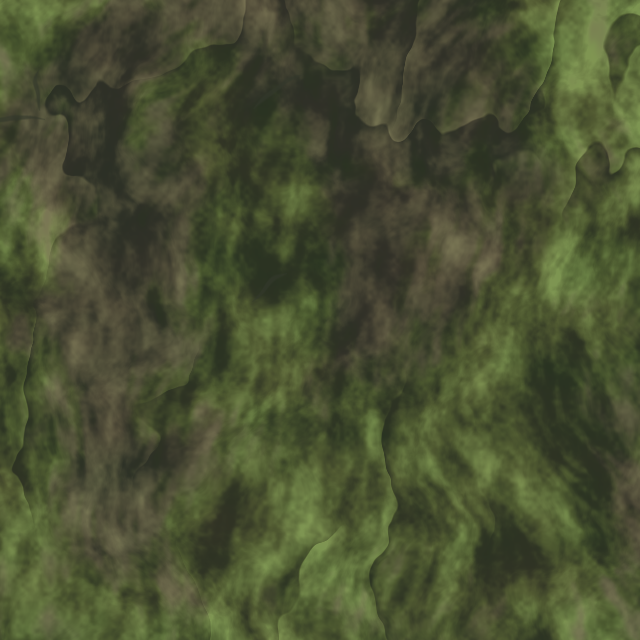
Reproduce this texture procedurally as a WebGL 1 fragment shader.

```glsl
precision highp float;
uniform vec2 u_resolution;

#define SEED 4.7
#define BRIGHTNESS 0.57
#define BROAD_GAIN 1.2
#define CLUMP_GAIN 1.25
#define TUFT_GAIN 0.75
#define FIBRE_GAIN 1.2
#define GRAIN_GAIN 0.2
#define FIBRE_SCALE 85.0
#define FIBRE_STEP 0.0045
#define SHADOW_DEPTH 0.5
#define BROWN_LEVEL 0.55
#define TWIGS 4

float hash(vec2 p) {
  vec3 h = fract(vec3(p.xyx) * 0.1031 + SEED * 0.0173);
  h += dot(h, h.yzx + 33.33);
  return fract((h.x + h.y) * h.z);
}

float noise(vec2 p) {
  vec2 i = floor(p), f = fract(p);
  f = f * f * (3.0 - 2.0 * f);
  return mix(mix(hash(i), hash(i + vec2(1, 0)), f.x),
             mix(hash(i + vec2(0, 1)), hash(i + vec2(1, 1)), f.x), f.y);
}

float fbm(vec2 p) {
  float sum = 0.0, amp = 0.5;
  for (int i = 0; i < 5; i++) {
    sum += amp * noise(p);
    p = mat2(1.6, 1.2, -1.2, 1.6) * p + 17.3;
    amp *= 0.5;
  }
  return sum / 0.97;
}

// Noise smeared along the local growth direction
float fibres(vec2 p, vec2 dir) {
  float sum = 0.0;
  for (int i = 0; i < 10; i++) {
    vec2 s = p + dir * (float(i) - 4.5) * FIBRE_STEP;
    sum += 0.6 * noise(s * FIBRE_SCALE) + 0.4 * noise(s * FIBRE_SCALE * 0.45 + 40.0);
  }
  return sum / 10.0;
}

// Overhanging fold: x is the soft shadow below a crisp edge, y its lit rim
vec2 fold(vec2 p, float offset) {
  vec2 s = p * vec2(3.6, 2.2) + offset;
  float f = 0.68 * noise(s) + 0.22 * noise(s * 2.7 + 9.0) + 0.1 * noise(s * 7.0) - 0.5;
  float side = smoothstep(-0.003, 0.005, f);
  float presence = smoothstep(0.33, 0.62, noise(p * 4.5 + offset * 2.0));
  return presence * vec2(side * exp(-max(f, 0.0) * 20.0),
                         (1.0 - side) * exp(min(f, 0.0) * 45.0));
}

// Tapered, slightly bent stroke
float twig(vec2 p, vec2 centre, float angle, float len) {
  vec2 d = p - centre;
  float c = cos(angle), s = sin(angle);
  d = vec2(c * d.x + s * d.y, c * d.y - s * d.x);
  float along = d.x / len;
  d.y += 0.004 * along * along + 0.008 * (noise(p * 40.0) - 0.5);
  float width = 0.004 * (1.0 - along * along);
  return smoothstep(0.002, -0.002, abs(d.y) - width) * step(abs(along), 1.0);
}

vec3 ramp(vec3 dark, vec3 middle, vec3 light, float t) {
  return t < 0.5 ? mix(dark, middle, t * 2.0) : mix(middle, light, t * 2.0 - 1.0);
}

void main() {
  vec2 p = gl_FragCoord.xy / min(u_resolution.x, u_resolution.y);
  vec2 warp = vec2(fbm(p * 4.0 + 3.0), fbm(p * 4.0 + 31.0)) - 0.5;
  vec2 q = p + 0.16 * warp;

  // Mostly upright growth with slow leaning
  float lean = 1.5708 + 3.6 * (noise(p * 4.0 + 12.0) - 0.5) * noise(p * 2.0 + 50.0);
  float fibre = fibres(p + 0.05 * warp, vec2(cos(lean), sin(lean)));

  // Light and dark masses
  float tone = BRIGHTNESS;
  tone += BROAD_GAIN * (fbm(q * vec2(4.2, 3.4) + 5.0) - 0.5);
  tone += CLUMP_GAIN * (fbm(q * vec2(15.0, 10.0) + 22.0) - 0.5);
  tone += TUFT_GAIN * (fbm(q * vec2(38.0, 27.0) + 64.0) - 0.5);
  tone += FIBRE_GAIN * (fibre - 0.5);
  tone += GRAIN_GAIN * (noise(p * 140.0) - 0.5);

  vec2 folds = fold(q, 2.3) + fold(q + 0.03 * warp, 14.6);
  tone += 0.14 * min(folds.y, 1.0) - SHADOW_DEPTH * min(folds.x, 1.0);

  // Soft floor keeps detail in the shadows
  tone = 0.5 * (tone + sqrt(tone * tone + 0.012));
  tone = min(tone, 1.15);

  // Moss over bare bark
  vec3 moss = ramp(vec3(0.172, 0.195, 0.135), vec3(0.305, 0.35, 0.188), vec3(0.45, 0.53, 0.29), tone);
  vec3 bark = ramp(vec3(0.18, 0.185, 0.15), vec3(0.31, 0.30, 0.22), vec3(0.43, 0.42, 0.30), tone);
  float bare = fbm(q * vec2(5.0, 3.8) + 71.0) + 0.4 * (fibre - 0.5);
  vec3 colour = mix(moss, bark, smoothstep(BROWN_LEVEL - 0.1, BROWN_LEVEL + 0.09, bare));

  // Cool and warm drift in the hue
  colour += vec3(0.05, 0.0, 0.02) * (fbm(p * 12.0 + 90.0) - 0.5);

  for (int i = 0; i < TWIGS; i++) {
    vec2 id = vec2(float(i) * 3.0, 61.0);
    vec2 centre = vec2(hash(id), hash(id + 7.0));
    float stroke = twig(p, centre, 3.0 * hash(id + 15.0), 0.03 + 0.04 * hash(id + 23.0));
    colour = mix(colour, vec3(0.20, 0.22, 0.17), 0.65 * stroke);
  }
  gl_FragColor = vec4(colour, 1.0);
}
```
